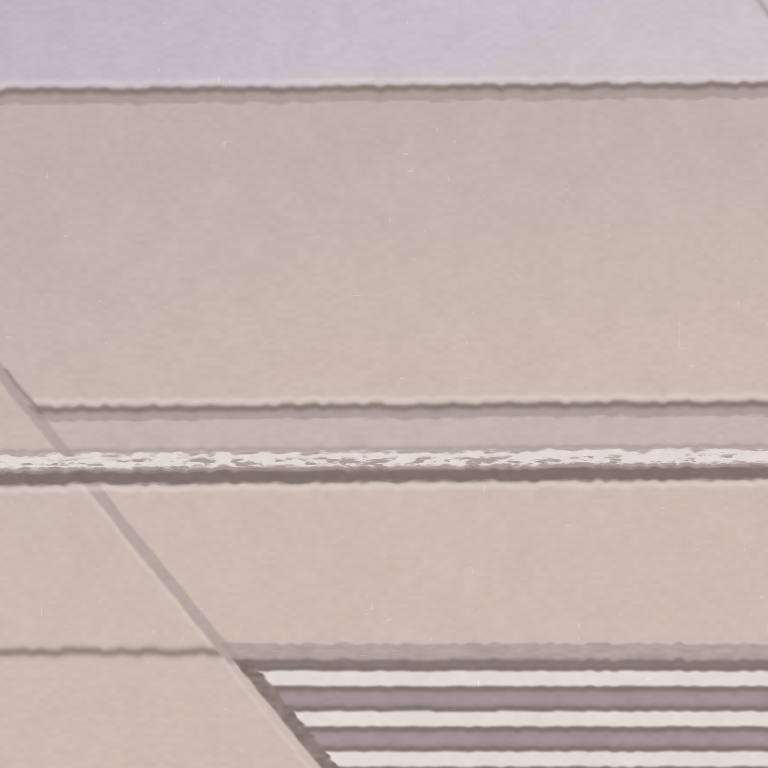
Reproduce this texture procedurally as a three.js fragment shader.

```glsl
varying vec2 vUv;

const vec3 LILAC_DEEP = vec3(0.755, 0.705, 0.765);
const vec3 LILAC = vec3(0.805, 0.76, 0.785);
const vec3 PANEL_HIGH = vec3(0.75, 0.69, 0.67);
const vec3 PANEL_LOW = vec3(0.805, 0.735, 0.695);
const vec3 GREY_BAND = vec3(0.755, 0.705, 0.685);
const vec3 GROOVE = vec3(0.66, 0.60, 0.59);
const vec3 SHADOW = vec3(0.49, 0.435, 0.415);
const vec3 SLAT_GAP = vec3(0.63, 0.575, 0.585);
const vec3 SHINE = vec3(0.89, 0.85, 0.83);
const float SEAM_TOP = 0.516;
const float SEAM_SLOPE = 1.235;
const float SLAT_PERIOD = 0.0525;
const float SLAT_CENTRE = 0.1165;
const float SOFT = 0.0025;

float hash(vec2 p) {
  p = fract(p * vec2(0.1031, 0.1137));
  p += dot(p, p.yx + 33.33);
  return fract((p.x + p.y) * p.x * 17.0);
}

float noise(vec2 p) {
  vec2 i = floor(p), f = fract(p);
  f = f * f * (3.0 - 2.0 * f);
  return mix(mix(hash(i), hash(i + vec2(1.0, 0.0)), f.x),
             mix(hash(i + vec2(0.0, 1.0)), hash(i + 1.0), f.x), f.y);
}

float fbm(vec2 p) {
  float sum = 0.0, gain = 0.5;
  for (int i = 0; i < 4; i++) {
    sum += gain * noise(p);
    p = p * 2.03 + 17.0;
    gain *= 0.5;
  }
  return sum;
}

// 1 above the edge, 0 below
float above(float v, float edge) {
  return smoothstep(edge - SOFT, edge + SOFT, v);
}

float band(float v, float low, float high) {
  return above(v, low) - above(v, high);
}

float line(float v, float centre, float width) {
  float d = (v - centre) / width;
  return exp(-d * d);
}

// Pressed step: dark rim at v = 0, softer ragged groove below
vec3 step3d(vec3 col, float v, float depth, float grain, float mask) {
  col = mix(col, SHINE, 0.4 * line(v, 0.007, 0.004) * mask);
  float ragged = depth + 0.006 * (grain - 0.5);
  col = mix(col, GROOVE, 0.8 * band(v, -ragged, 0.0) * mask);
  return mix(col, SHADOW, 0.75 * line(v, -0.004, 0.0045) * mask);
}

void main() {
  vec2 p = vUv;
  float grain = noise(p * vec2(110.0, 190.0));
  float streak = fbm(p * vec2(55.0, 210.0));
  float wobble = 0.004 * (noise(vec2(p.x * 95.0, p.y * 25.0)) - 0.5);
  float y = p.y + wobble;
  // Perpendicular distance to the slanted seam, positive on the right
  float seam = (p.y - SEAM_TOP + SEAM_SLOPE * p.x) / length(vec2(1.0, SEAM_SLOPE));
  seam += 0.5 * wobble;
  float right = above(seam, 0.0);

  // Panels
  vec3 col = mix(PANEL_LOW, PANEL_HIGH, smoothstep(0.35, 0.9, p.y - 0.12 * p.x));
  col = mix(col, PANEL_HIGH, 0.35 * (1.0 - smoothstep(0.0, 0.45, length(p - vec2(0.0, 0.55)))));
  float topEdge = 0.884 + 0.009 * p.x;
  vec3 lilac = mix(LILAC, LILAC_DEEP, smoothstep(0.0, 0.6, p.y - 0.5 - 0.45 * p.x));
  col = mix(col, lilac, above(y, topEdge));
  col = step3d(col, y - topEdge, 0.021, streak, 1.0);

  // Middle step and grey strip
  float midEdge = 0.470 + 0.008 * p.x;
  col = mix(col, GREY_BAND, 0.8 * band(y, 0.41, midEdge) * right);
  col = step3d(col, y - midEdge, 0.019, streak, right);

  // Slanted seam
  float seamFade = 0.65 * above(p.y, 0.135);
  col = mix(col, GROOVE, seamFade * band(seam, -0.008, 0.007));
  col = mix(col, SHADOW, 0.45 * line(seam, 0.007, 0.003) * above(p.y, 0.46) * (1.0 - above(p.y, 0.52)));
  col = mix(col, SHINE, 0.25 * line(seam, -0.012, 0.003) * (1.0 - above(p.y, 0.37)));

  // Rounded ridge with ragged reflection
  float r = y - 0.0075 * p.x;
  float gleam = 0.006 * (streak - 0.5);
  col = mix(col, GROOVE, 0.65 * line(r, 0.412, 0.0035));
  col = mix(col, GROOVE, band(r, 0.367, 0.408));
  col = mix(col, SHINE, band(r + 2.0 * gleam, 0.389, 0.407));
  col = mix(col, SHADOW, 0.55 * smoothstep(0.48, 0.65, streak) * band(r, 0.383, 0.401));
  col = mix(col, SHADOW, 0.95 * band(r + gleam, 0.369, 0.384));
  col = mix(col, SHINE, 0.45 * line(r, 0.362, 0.004));

  // Lower left line
  float lowLine = line(y, 0.151, 0.006);
  col = mix(col, SHADOW, 0.7 * lowLine * (1.0 - above(seam, -0.008)));

  // Slatted recess
  float lip = band(y, 0.138, 0.162) * right;
  col = mix(col, GROOVE, lip * (0.45 + 0.6 * streak));
  float recess = (1.0 - above(y, 0.141)) * right;
  float s = mod(p.y + 0.5 * wobble - SLAT_CENTRE + 0.5 * SLAT_PERIOD, SLAT_PERIOD) - 0.5 * SLAT_PERIOD;
  vec3 slats = mix(SLAT_GAP, SHADOW, 0.85 * line(abs(s), 0.0135, 0.0045));
  slats = mix(slats, SHINE, band(s, -0.0095, 0.0095));
  float slatStart = above(seam + 0.003 * (grain - 0.5), 0.018);
  vec3 corner = mix(SHADOW, GROOVE, 0.5 * grain);
  col = mix(col, mix(corner, slats, slatStart), recess);
  col = mix(col, SHADOW, 0.75 * line(y, 0.137, 0.005) * right);

  // Short crease in the upper right corner
  float crease = (p.y - 1.0 + 1.4 * (p.x - 0.988)) / 1.72;
  col = mix(col, GROOVE, 0.7 * line(crease, 0.0, 0.004) * above(p.y, 0.975));

  // Surface mottling and specks
  col += 0.028 * (fbm(p * 28.0) - 0.47) + 0.02 * (grain - 0.5);
  col += 0.05 * smoothstep(0.95, 1.0, noise(p * 130.0 + 9.0));
  gl_FragColor = vec4(clamp(col, 0.0, 1.0), 1.0);
}
```
